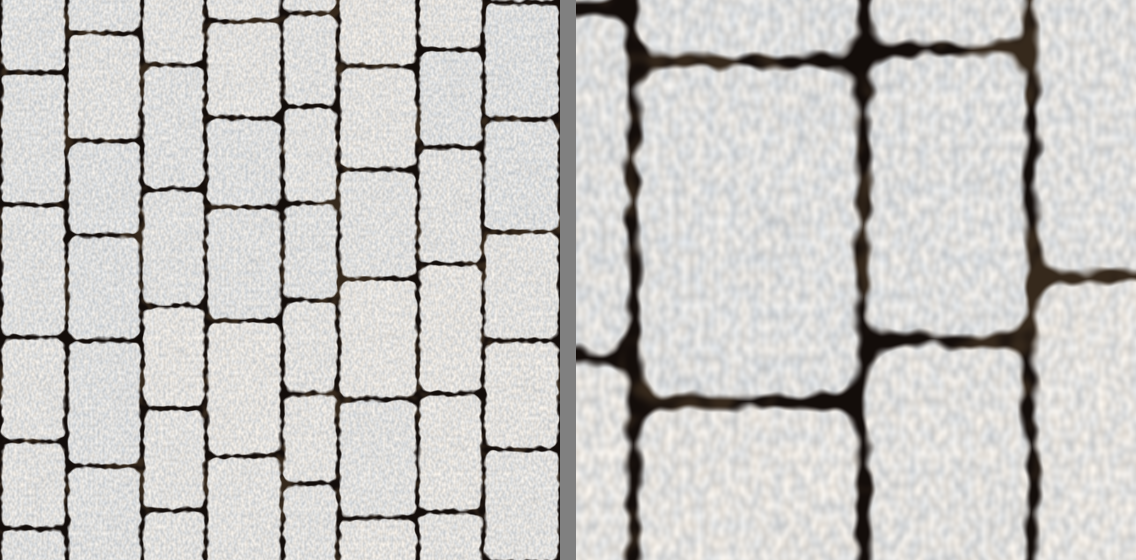
Left, the full canvas; right, a detail of the centre.
Reproduce this texture procedurally as a WebGL 1 fragment shader.

```glsl
precision highp float;
uniform vec2 u_resolution;

const float TAU = 6.2831853;
const vec3 STONE = vec3(0.872, 0.870, 0.864);
const vec3 JOINT_DARK = vec3(0.075, 0.050, 0.040);
const vec3 JOINT_EARTH = vec3(0.210, 0.160, 0.110);
const vec3 WARM_SHIFT = vec3(0.012, 0.001, -0.012);

float hash(vec2 p) {
  return fract(sin(dot(p, vec2(127.1, 311.7))) * 43758.547);
}

float cornerSlope(vec2 cell, vec2 period, vec2 offset) {
  float angle = TAU * hash(mod(cell, period));
  return dot(vec2(cos(angle), sin(angle)), offset);
}

// Gradient noise that tiles over the unit square
float gradientNoise(vec2 p, vec2 period) {
  vec2 q = p * period;
  vec2 i = floor(q);
  vec2 f = q - i;
  vec2 s = f * f * f * (f * (f * 6.0 - 15.0) + 10.0);
  vec2 e = vec2(1.0, 0.0);
  float low = mix(cornerSlope(i, period, f),
                  cornerSlope(i + e.xy, period, f - e.xy), s.x);
  float high = mix(cornerSlope(i + e.yx, period, f - e.yx),
                   cornerSlope(i + e.xx, period, f - e.xx), s.x);
  return mix(low, high, s.y);
}

float roundedBox(vec2 p, vec2 halfSize, float radius) {
  vec2 q = abs(p) - halfSize + radius;
  return length(max(q, 0.0)) + min(max(q.x, q.y), 0.0) - radius;
}

vec2 wrapOffset(vec2 d) {
  return fract(d + 0.5) - 0.5;
}

// Column layout: left edge, joint phase, cosine and sine spacing drift
vec4 column(float i) {
  if (i < 0.5) return vec4(0.000, 0.166, -0.036, 0.012);
  if (i < 1.5) return vec4(0.119, 0.034, 0.025, 0.010);
  if (i < 2.5) return vec4(0.253, 0.128, -0.012, 0.014);
  if (i < 3.5) return vec4(0.367, 0.001, 0.037, -0.002);
  if (i < 4.5) return vec4(0.504, 0.030, -0.006, -0.004);
  if (i < 5.5) return vec4(0.604, 0.111, 0.007, -0.012);
  if (i < 6.5) return vec4(0.746, 0.088, 0.001, -0.027);
  if (i < 7.5) return vec4(0.863, 0.008, -0.004, 0.005);
  return vec4(1.0, 0.0, 0.0, 0.0);
}

float jointHeight(vec4 col, float row, float rows) {
  float t = row / rows;
  return col.y + t + col.z * cos(TAU * t) + col.w * sin(TAU * t);
}

// Nearest stone: signed distance, identity hash, offset from its centre
vec4 nearestStone(vec2 p, float halfGap, float radius) {
  vec4 nearest = vec4(1.0, 0.0, 0.0, 0.0);
  for (int c = 0; c < 8; c++) {
    float index = float(c);
    vec4 col = column(index);
    float right = column(index + 1.0).x;
    float rows = c == 4 ? 6.0 : 5.0;
    for (int r = 0; r < 6; r++) {
      float row = float(r);
      if (row >= rows) break;
      vec2 low = vec2(col.x, jointHeight(col, row, rows));
      vec2 high = vec2(right, jointHeight(col, row + 1.0, rows));
      vec2 offset = wrapOffset(p - 0.5 * (low + high));
      float d = roundedBox(offset, 0.5 * (high - low) - halfGap, radius);
      if (d < nearest.x) nearest = vec4(d, hash(vec2(index, row) + 3.0), offset);
    }
  }
  return nearest;
}

vec3 stoneColor(vec2 p, float id, vec2 offset) {
  float grain = gradientNoise(p, vec2(230.0, 160.0));
  float fleck = gradientNoise(p + 0.37, vec2(150.0, 95.0));
  float cloud = gradientNoise(p, vec2(24.0));
  float smudge = exp(-dot(offset - vec2(0.021, -0.008),
                          (offset - vec2(0.021, -0.008)) * vec2(8000.0, 30000.0)));
  float light = 0.11 * grain + 0.05 * fleck + 0.014 * cloud
              + 0.014 * (id - 0.5) - 0.022 * smudge;
  return STONE + light + WARM_SHIFT * (id - 0.5 + 2.5 * fleck);
}

vec3 jointColor(vec2 p) {
  float earth = gradientNoise(p, vec2(11.0)) + 0.6 * gradientNoise(p, vec2(70.0));
  return mix(JOINT_DARK, JOINT_EARTH, smoothstep(-0.05, 0.45, earth));
}

void main() {
  vec2 p = gl_FragCoord.xy / u_resolution;
  p.y = 1.0 - p.y;

  // Ragged edges
  vec2 wobble = vec2(gradientNoise(p, vec2(34.0)),
                     gradientNoise(p + 0.53, vec2(34.0)));
  vec4 stone = nearestStone(p + 0.0035 * wobble, 0.0035, 0.015);
  float d = stone.x + 0.0045 * gradientNoise(p, vec2(76.0));

  // Stones over joints
  float soft = max(0.0027, 0.75 / min(u_resolution.x, u_resolution.y));
  float gap = smoothstep(-soft, soft, d);
  vec3 color = mix(stoneColor(p, stone.y, stone.zw), jointColor(p), gap);
  gl_FragColor = vec4(color, 1.0);
}
```
